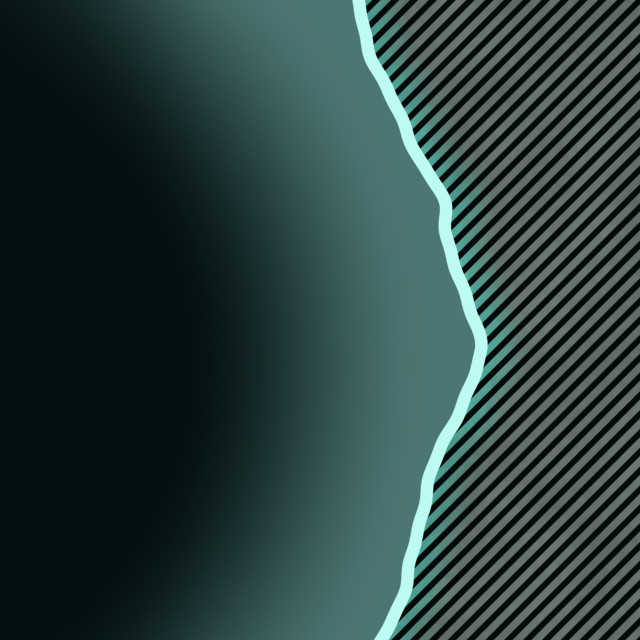
Reproduce this background procedurally as a three.js fragment shader.

```glsl
// Dark teal basin with an inner glow, a bright jagged rim and diagonal hatching beyond it.
varying vec2 vUv;

const vec3 DEEP = vec3(0.012, 0.062, 0.066);
const vec3 GLOW = vec3(0.300, 0.462, 0.452);
const vec3 RIM = vec3(0.740, 0.985, 0.950);
const vec3 GAP = vec3(0.010, 0.040, 0.036);
const vec3 HATCH = vec3(0.395, 0.440, 0.418);
const vec3 HATCH_LIT = vec3(0.300, 0.640, 0.590);

const vec2 GLOW_CENTER = vec2(-0.20, 0.43);
const float GLOW_INNER = 0.475;
const float GLOW_OUTER = 0.88;

const float RIM_PEAK_X = 0.757;
const float RIM_PEAK_Y = 0.457;
const float RIM_SLOPE = 0.36;
const float RIM_ROUND = 0.012;
const float RIM_HALF_WIDTH = 0.0098;
const float RIM_LIGHT_REACH = 0.085;

const float HATCH_PERIOD = 0.0208;
const float HATCH_FILL = 0.56;
const float GRAIN = 0.10;
const float SOFT = 0.0013;

float hash(vec2 p) {
  return fract(sin(dot(p, vec2(127.1, 311.7))) * 43758.5453);
}

float noise(vec2 p) {
  vec2 cell = floor(p);
  vec2 f = fract(p);
  f = f * f * (3.0 - 2.0 * f);
  float low = mix(hash(cell), hash(cell + vec2(1.0, 0.0)), f.x);
  float high = mix(hash(cell + vec2(0.0, 1.0)), hash(cell + 1.0), f.x);
  return mix(low, high, f.y);
}

float bump(float y, float center, float width) {
  float d = (y - center) / width;
  return exp(-d * d);
}

// Rounded wedge with a few swells and dents
float rimX(float y) {
  float d = y - RIM_PEAK_Y;
  float x = RIM_PEAK_X - RIM_SLOPE * sqrt(d * d + RIM_ROUND * RIM_ROUND);
  x += 0.020 * bump(y, 0.692, 0.046);
  x -= 0.014 * bump(y, 0.915, 0.060);
  x -= 0.014 * bump(y, 0.275, 0.064);
  x += 0.013 * bump(y, 0.065, 0.055);
  return x + 0.0012 * sin(y * 95.0);
}

// Signed distance to the rim, positive on the hatched side
float rimDistance(vec2 p) {
  float h = 0.004;
  float slope = (rimX(p.y + h) - rimX(p.y - h)) / (2.0 * h);
  return (p.x - rimX(p.y)) / sqrt(1.0 + slope * slope);
}

vec3 basin(vec2 p) {
  float glow = smoothstep(GLOW_INNER, GLOW_OUTER, distance(p, GLOW_CENTER));
  glow *= smoothstep(-0.15, 0.35, p.x);
  return mix(DEEP, GLOW, glow);
}

vec3 hatching(vec2 p, float d) {
  // Distance from the middle of the nearest diagonal stripe
  float across = (p.x - p.y) * 0.70711;
  float offset = abs(fract(across / HATCH_PERIOD) - 0.5) * HATCH_PERIOD;
  float halfWidth = 0.5 * HATCH_FILL * HATCH_PERIOD;
  float stripe = 1.0 - smoothstep(halfWidth - SOFT, halfWidth + SOFT, offset);

  // Light spilling from the rim, and uneven grey
  float light = 1.0 - smoothstep(0.0, RIM_LIGHT_REACH, d);
  float grain = 0.6 * noise(p * 14.0) + 0.4 * noise(p * 110.0) - 0.5;
  vec3 color = mix(HATCH, HATCH_LIT, light) * (1.0 + GRAIN * 2.0 * grain);
  return mix(GAP, color, stripe);
}

void main() {
  float d = rimDistance(vUv);
  vec3 color = mix(basin(vUv), hatching(vUv, d), smoothstep(-SOFT, SOFT, d));
  float rim = 1.0 - smoothstep(RIM_HALF_WIDTH - SOFT, RIM_HALF_WIDTH + SOFT, abs(d));
  gl_FragColor = vec4(mix(color, RIM, rim), 1.0);
}
```
